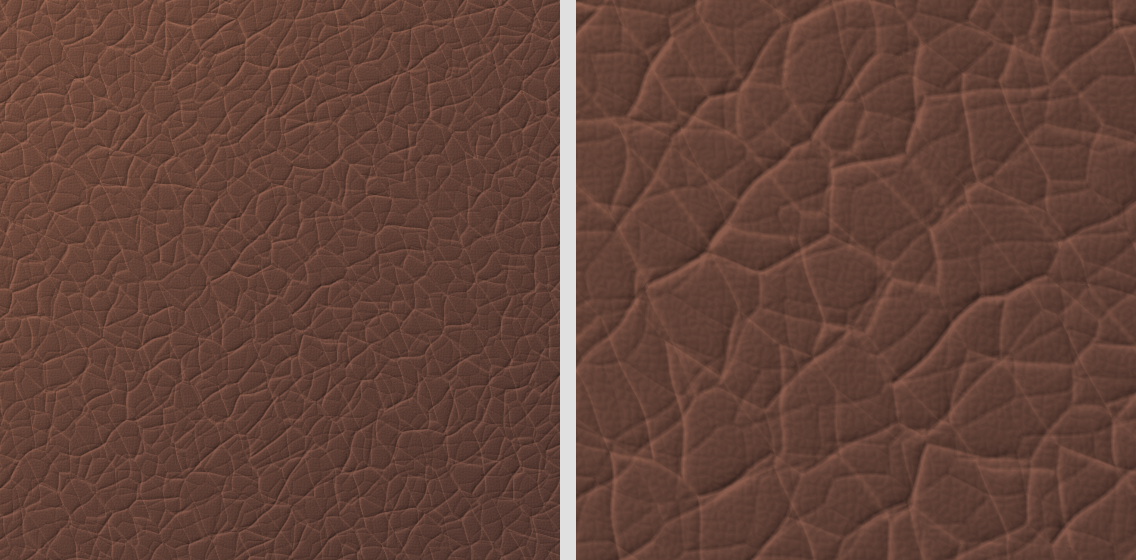
Left: the whole. Right: its middle third, enlarged.
This texture is drawn by a Shadertoy shader. Its source:

```glsl
vec2 hash2(vec2 p) {
    vec2 q = vec2(dot(p, vec2(127.1, 311.7)), dot(p, vec2(269.5, 183.3)));
    return fract(sin(q) * 43758.55);
}

vec2 rotate(vec2 p, float angle) {
    float c = cos(angle), s = sin(angle);
    return vec2(c * p.x + s * p.y, c * p.y - s * p.x);
}

vec2 cellPoint(vec2 cell) {
    return cell + 0.08 + 0.84 * hash2(cell);
}

// Creases along cell borders, each border with its own depth
float creases(vec2 p, float sharpness) {
    vec2 home = floor(p), nearestCell = home;
    float nearest = 9.0;
    for (int y = -1; y <= 1; y++)
    for (int x = -1; x <= 1; x++) {
        vec2 cell = home + vec2(x, y);
        vec2 toPoint = cellPoint(cell) - p;
        float dist = dot(toPoint, toPoint);
        if (dist < nearest) {
            nearest = dist;
            nearestCell = cell;
        }
    }
    vec2 a = cellPoint(nearestCell) - p;
    float depth = 0.0;
    for (int y = -1; y <= 1; y++)
    for (int x = -1; x <= 1; x++) {
        if (x == 0 && y == 0) continue;
        vec2 cell = nearestCell + vec2(x, y);
        vec2 b = cellPoint(cell) - p;
        float border = max(dot(0.5 * (a + b), normalize(b - a)), 0.0);
        float strength = 0.5 + 0.5 * hash2(cell + nearestCell + 0.5).x;
        float profile = 0.86 * exp(-border * sharpness) + 0.14 * exp(-border * 5.0);
        depth = max(depth, strength * profile);
    }
    return depth;
}

// Layered sines bend the creases
vec2 bend(vec2 p) {
    p += 0.014 * sin(p.yx * vec2(9.0, 11.0) + vec2(1.3, 4.1));
    p += 0.0035 * sin(p.yx * vec2(41.0, 37.0) + p * 17.0);
    return p + 0.001 * sin(p.yx * vec2(133.0, 117.0) + p * 61.0);
}

float mainCreases(vec2 q) {
    return creases(rotate(q, 0.7) * vec2(15.0, 21.0) + 7.0, 15.0);
}

float crossCreases(vec2 q) {
    return creases(rotate(q, -1.1) * vec2(14.0, 27.0) + 41.0, 15.0);
}

float relief(vec2 p) {
    vec2 q = bend(p);
    float fade = 0.8 + 0.2 * sin(q.x * 23.0 + 3.0 * sin(q.y * 19.0));
    float height = -fade * mainCreases(q);
    height -= 0.85 * (1.5 - fade) * crossCreases(q);
    height -= 0.38 * creases(rotate(q, 0.15) * vec2(25.0, 34.0) + 19.0, 14.0);
    return height - 0.15 * creases(p * 180.0, 4.0);
}

void mainImage(out vec4 fragColor, in vec2 fragCoord) {
    vec2 p = fragCoord / iResolution.y;
    vec2 uv = fragCoord / iResolution.xy;

    // Side light from the upper left
    vec2 towardLight = vec2(-0.64, 0.77) * 0.0014;
    float lit = relief(p - towardLight);
    float far = relief(p + towardLight);
    float slope = lit - far;

    // Broad falloff, warmer near the light
    float glow = clamp(0.5 * (1.0 - uv.x + uv.y), 0.0, 1.0);
    vec3 leather = mix(vec3(0.342, 0.229, 0.199), vec3(0.382, 0.254, 0.213), smoothstep(0.0, 0.6, glow));
    leather = mix(leather, vec3(0.442, 0.293, 0.237), smoothstep(0.45, 1.0, glow));
    float shade = 0.99 + 0.68 * clamp(slope, -0.6, 0.42);
    vec3 color = leather * shade;

    // Worn pale rims along the creases
    vec2 q = bend(p + towardLight * 0.8);
    float rims = 0.7 * smoothstep(0.25, 0.8, mainCreases(q)) + smoothstep(0.25, 0.8, crossCreases(q));
    color += vec3(0.055, 0.037, 0.028) * min(rims, 1.0);
    fragColor = vec4(color, 1.0);
}
```
